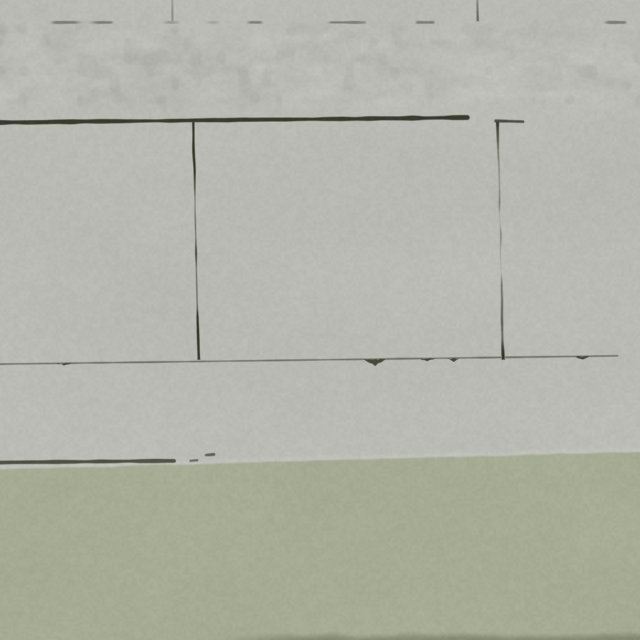
Give the GLSL for this texture, as a WebGL 2 fragment shader.

```glsl
#version 300 es
precision highp float;
// Painted block wall above a pale green band: worn dark joints, chipped edges
// and soft plaster mottling. Joints are tapered segments, uprights repeat by
// column, and value noise breaks the lines and tints the paint.

#define COLUMN_PITCH 0.476
#define UPRIGHT_START 0.302
#define UPPER_START 0.267
#define JOINT_WIDTH 0.0031
#define HAIRLINE_WIDTH 0.0012
#define GRAIN 0.022
#define MOTTLE 0.030
#define WALL_COLOR vec3(0.722, 0.730, 0.702)
#define BAND_COLOR vec3(0.645, 0.672, 0.575)
#define GAP_COLOR vec3(0.20, 0.20, 0.15)

uniform vec2 u_resolution;
out vec4 fragColor;

float hash(vec2 p) {
    vec3 q = fract(vec3(p.xyx) * 0.1031);
    q += dot(q, q.yzx + 33.33);
    return fract((q.x + q.y) * q.z);
}

float noise(vec2 p) {
    vec2 i = floor(p), f = fract(p);
    f = f * f * (3.0 - 2.0 * f);
    return mix(mix(hash(i), hash(i + vec2(1, 0)), f.x),
               mix(hash(i + vec2(0, 1)), hash(i + vec2(1, 1)), f.x), f.y);
}

float fbm(vec2 p) {
    float sum = 0.0, amp = 0.5;
    for (int i = 0; i < 4; i++) {
        sum += amp * noise(p);
        p = p * 2.03 + 17.0;
        amp *= 0.5;
    }
    return sum;
}

float coverage(float d, float aa) {
    return 1.0 - smoothstep(-aa, aa, d);
}

// Segment whose half width wavers along its length
float stroke(vec2 p, vec2 a, vec2 b, float halfWidth, float aa) {
    vec2 ab = b - a;
    float t = clamp(dot(p - a, ab) / dot(ab, ab), 0.0, 1.0);
    float waver = 0.7 + 0.6 * noise(p * 45.0);
    return coverage(length(p - a - ab * t) - halfWidth * waver, aa);
}

// Wedge hanging below a joint, as left by a broken block edge
float chip(vec2 p, vec2 top, vec2 size, float aa) {
    vec2 q = (p - top) / size;
    float d = max(abs(q.x) - q.y - 1.0, q.y) * size.y;
    return coverage(d + 0.002 * (noise(p * 220.0) - 0.5), aa);
}

// Repeated uprights leaning slightly; the right hand ones are more painted over
float uprights(vec2 p, float start, float bottom, float top, float aa) {
    float x = p.x - start - 0.022 * (top - p.y);
    float column = floor(x / COLUMN_PITCH + 0.5);
    float span = clamp((p.y - bottom) / (top - bottom), 0.0, 1.0);
    float ends = smoothstep(0.18, 0.5, abs(span - 0.5));
    float wear = noise(vec2(column * 7.0 + 3.0, p.y * 38.0));
    float halfWidth = HAIRLINE_WIDTH * (0.6 + 0.8 * wear + 0.7 * ends);
    float wobble = 0.0016 * (noise(vec2(column, p.y * 30.0)) - 0.5);
    float d = max(abs(x - column * COLUMN_PITCH + wobble) - halfWidth,
                  max(bottom - p.y, p.y - top));
    float paint = mix(0.75, 0.3, clamp(column, 0.0, 1.0));
    return coverage(d, aa) * clamp(paint + 0.5 * ends + 0.5 * (wear - 0.5), 0.1, 1.0);
}

void main() {
    vec2 p = gl_FragCoord.xy / u_resolution;
    float aa = 1.0 / min(u_resolution.x, u_resolution.y);

    // Wall paint, with rougher streaked plaster along the upper course
    float rough = smoothstep(0.815, 0.85, p.y) * (1.0 - smoothstep(0.95, 0.975, p.y));
    vec3 color = WALL_COLOR + MOTTLE * (fbm(p * vec2(4.0, 7.0)) - 0.47);
    color += rough * 0.07 * (fbm(p * vec2(22.0, 55.0)) - 0.47);
    color -= 0.025 * smoothstep(0.62, 0.85, noise(p * vec2(55.0, 45.0) + 9.0)) * rough;

    // Lower and upper horizontal joints
    float lowerY = 0.431 + 0.0135 * p.x;
    float gap = 0.55 * stroke(p, vec2(-0.1, 0.4297), vec2(0.965, 0.444), HAIRLINE_WIDTH, aa);
    gap = max(gap, 0.95 * stroke(p, vec2(-0.1, 0.8075), vec2(0.73, 0.8164), JOINT_WIDTH, aa));
    gap = max(gap, 0.8 * stroke(p, vec2(0.775, 0.811), vec2(0.817, 0.810), 0.002, aa));
    float crumbs = smoothstep(0.66, 0.8, noise(vec2(p.x * 30.0, 4.0)));
    gap = max(gap, 0.45 * crumbs * stroke(p, vec2(0.0, 0.965), vec2(1.0, 0.965), 0.002, aa));

    // Uprights of the middle course and of the course above it
    gap = max(gap, uprights(p, UPRIGHT_START, 0.438, 0.811, aa));
    float upperPaint = mix(0.3, 0.9, step(0.5, p.x));
    gap = max(gap, upperPaint * uprights(p, UPPER_START, 0.967, 1.1, aa));

    // Chips below the lower joint: x, half width, depth
    vec3 chips[5] = vec3[5](vec3(0.586, 0.018, 0.010), vec3(0.667, 0.014, 0.004),
        vec3(0.709, 0.010, 0.006), vec3(0.910, 0.011, 0.005), vec3(0.100, 0.012, 0.003));
    for (int i = 0; i < 5; i++)
        gap = max(gap, 0.85 * chip(p, vec2(chips[i].x, lowerY), chips[i].yz, aa));

    // Broken joint just above the green band
    gap = max(gap, 0.8 * stroke(p, vec2(-0.1, 0.2765), vec2(0.272, 0.280), 0.0028, aa));
    gap = max(gap, 0.6 * stroke(p, vec2(0.298, 0.280), vec2(0.308, 0.281), 0.002, aa));
    gap = max(gap, 0.65 * stroke(p, vec2(0.322, 0.289), vec2(0.334, 0.290), 0.002, aa));
    color = mix(color, GAP_COLOR, gap);

    // Green band with a pale upper lip and a shaded foot
    float edge = 0.266 + 0.028 * p.x + 0.002 * (noise(vec2(p.x * 40.0, 2.0)) - 0.5);
    vec3 band = BAND_COLOR + MOTTLE * (fbm(p * 6.0 + 31.0) - 0.47);
    float foot = 1.0 - smoothstep(0.002, 0.016, p.y + 0.006 * noise(vec2(p.x * 25.0, 8.0)));
    band -= 0.13 * foot * smoothstep(0.3, 0.5, p.x);
    color += 0.02 * (1.0 - smoothstep(0.0, 0.007, abs(p.y - edge - 0.003)));
    color = mix(color, band, coverage(p.y - edge, 1.5 * aa));

    // Fine grain over everything
    color += GRAIN * (noise(p * 260.0) + 0.6 * noise(p * 120.0) - 0.8);
    fragColor = vec4(color, 1.0);
}
```
